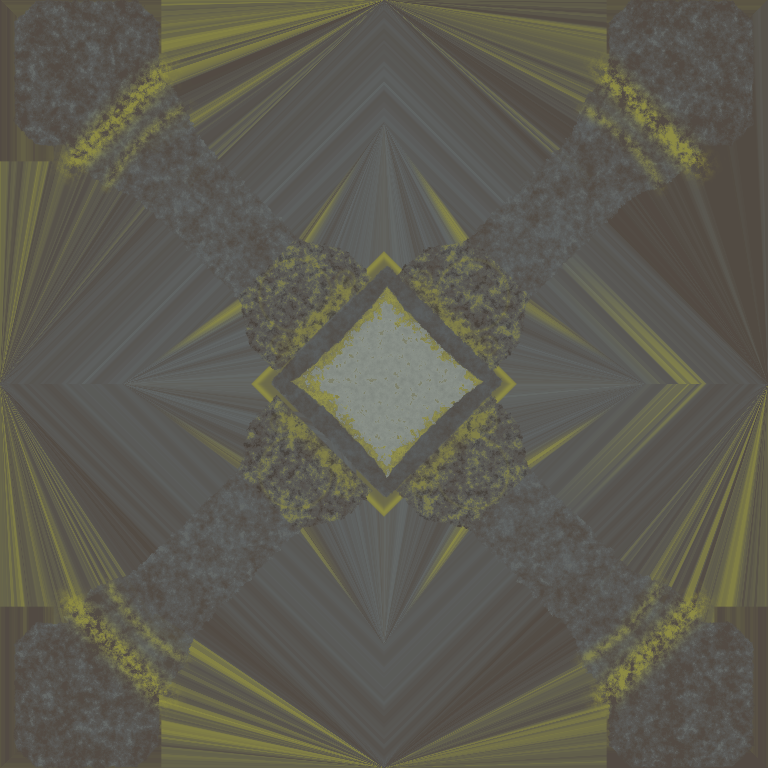
Write a WebGL 1 fragment shader that draws this background.

```glsl
precision highp float;
// Weathered stone cross with a pale central diamond over streaked metal.
uniform vec2 u_resolution;

const vec3 BROWN = vec3(0.320, 0.292, 0.262);
const vec3 SLATE = vec3(0.368, 0.382, 0.382);
const vec3 PALE = vec3(0.430, 0.445, 0.420);
const vec3 OLIVE = vec3(0.425, 0.415, 0.280);
const vec3 YELLOW = vec3(0.575, 0.565, 0.250);
const vec3 GEM = vec3(0.525, 0.550, 0.520);
const vec2 GEM_CENTER = vec2(0.004, 0.003);
const float GEM_RADIUS = 0.125;
const float GEM_CURVE = 0.9; // below 1 the sides bend inward
const float FRAME_RADIUS = 0.152;
const float STAR_TIP = 0.34;
const float STAR_SLOPE = 0.74;
const float ARM_WIDTH = 0.056;
const vec2 BLOCK_CENTER = vec2(0.387, 0.405);
const float BLOCK_SIZE = 0.094;

float hash(vec2 c) { return fract(sin(dot(c, vec2(127.1, 311.7))) * 43758.5); }

vec2 gradient(vec2 c) {
  float turn = hash(c) * 6.2832;
  return vec2(cos(turn), sin(turn));
}

float noise(vec2 p) {
  vec2 i = floor(p), f = p - i, e = vec2(1, 0);
  vec2 w = f * f * f * (f * (f * 6.0 - 15.0) + 10.0);
  float low = mix(dot(gradient(i), f), dot(gradient(i + e), f - e), w.x);
  float high = mix(dot(gradient(i + e.yx), f - e.yx), dot(gradient(i + 1.0), f - 1.0), w.x);
  return mix(low, high, w.y);
}

float fbm(vec2 p) {
  float sum = 0.0, amp = 0.7;
  for (int i = 0; i < 5; i++) {
    sum += amp * noise(p);
    p = mat2(1.6, 1.2, -1.2, 1.6) * p + 3.7;
    amp *= 0.68;
  }
  return sum;
}

// Flat bands of uneven width and tone across t.
float streaks(float t, float seed) {
  float sum = 0.0, amp = 0.42, freq = 14.0;
  for (int i = 0; i < 4; i++) {
    float row = seed + float(i) * 5.3;
    float x = t * freq + 0.8 * noise(vec2(t * freq * 0.7, row));
    float c = floor(x);
    float tone = mix(hash(vec2(c, row)), hash(vec2(c + 1.0, row)), smoothstep(0.75, 1.0, x - c));
    sum += amp * (tone - 0.5);
    freq *= 2.2;
    amp *= 0.85;
  }
  return sum;
}

float bell(float x, float width) { return exp(-x * x / (width * width)); }
float below(float x, float a, float b) { return 1.0 - smoothstep(a, b, x); }
float fill(float d) {
  float px = 1.0 / min(u_resolution.x, u_resolution.y);
  return below(d, -px, px);
}
vec3 rock(float t) { return mix(BROWN, SLATE, clamp(t, 0.0, 1.0)); }
vec3 gold(float t) { return mix(OLIVE, YELLOW, clamp(t, 0.0, 1.0)); }

void main() {
  vec2 p = (gl_FragCoord.xy - 0.5 * u_resolution) / min(u_resolution.x, u_resolution.y);
  vec2 q = abs(p), side = sign(p);
  float far = max(q.x, q.y), near = min(q.x, q.y);
  float diamond = q.x + q.y;
  float along = diamond * 0.7071, across = (far - near) * 0.7071;
  float lateral = step(q.y, q.x), right = step(0.0, p.x) * lateral;
  float seed = dot(side, vec2(3.0, 7.0)) + lateral * 1.7 + 0.37;
  float grain = fbm(p * 28.0), fine = fbm(p * 95.0 + 9.0);
  float patina = clamp(0.45 + grain * 0.7 + fine * 1.2, 0.0, 1.0);

  // Folded chevrons, with yellow seams at the right
  float fold = streaks(diamond, side.y * 3.0 + 0.4);
  vec3 col = rock(0.58 + fold * 1.1);
  col = mix(col, PALE, 0.5 * smoothstep(0.25, 0.6, fold));
  float seam = bell(diamond - 0.4, 0.035) * right * below(near, 0.0, 0.2);
  col = mix(col, YELLOW, 0.65 * seam * smoothstep(0.0, 0.25, fold));

  // Fans from the diamond tips and bands along the border
  float fanAngle = atan(near, max(0.5 - far, 0.0001));
  float fan = streaks(fanAngle * 0.6, seed);
  float shade = right * step(0.0, p.y);
  float gild = smoothstep(0.9, 1.45, fanAngle + fan * 0.9) * (1.0 - 0.95 * shade);
  vec3 outer = rock(0.42 + fan - 0.4 * shade);
  outer = mix(outer, gold(fan * 1.8 - 0.1), gild * clamp(0.6 + fan * 1.3, 0.1, 0.9));
  float border = streaks((0.5 - far) * 2.0, seed + 4.0);
  vec3 edge = mix(BROWN, OLIVE, clamp(0.3 + border * 1.2, 0.0, 1.0));
  outer = mix(outer, edge, fill(0.29 - near) * fill(0.43 - far) * (1.0 - shade));
  col = mix(col, outer, smoothstep(0.485, 0.505, diamond));

  // Four-pointed star, gilt along its rim
  float rayAngle = atan(near, max(STAR_TIP - far, 0.0001));
  float ray = streaks(rayAngle * 0.7, seed + 2.6);
  vec3 star = rock(0.72 + ray);
  star = mix(star, PALE, 0.4 * exp(-rayAngle * 6.0) + 0.2 * smoothstep(0.2, 0.5, ray));
  float rim = bell(rayAngle - 0.6, 0.05) * smoothstep(0.02, 0.09, near);
  star = mix(star, YELLOW, rim * clamp(0.55 + ray, 0.0, 0.9));
  col = mix(col, star, fill((near - STAR_SLOPE * (STAR_TIP - far)) * 0.8));

  // Gilt caps at the frame tips
  float cap = fill(abs(diamond - 0.16) - 0.013) * fill(near - 0.036);
  col = mix(col, gold(bell(diamond - 0.168, 0.006)), cap * 0.85);

  // Diagonal stone arms and cut corner blocks
  vec3 stone = rock(0.6 + grain * 0.8 + fine * 0.75 - smoothstep(0.3, 0.6, along) * 0.26);
  stone = mix(stone, PALE, 0.45 * smoothstep(0.2, 0.65, fine + grain * 0.4));
  float armWidth = ARM_WIDTH + 0.022 * smoothstep(0.39, 0.46, along) + fine * 0.006;
  float arm = fill(across - armWidth) * fill(abs(along - 0.35) - 0.16);
  vec2 b = abs(q - BLOCK_CENTER);
  float block = max(max(b.x, b.y) - BLOCK_SIZE, (b.x + b.y - 0.16) * 0.7071);
  block = max(block, 0.485 - along) + fine * 0.004;
  col = mix(col, stone, max(arm * 0.92, fill(block)));
  float gilt = bell(along - 0.49, 0.016) * below(across, 0.07, 0.12);
  gilt += 0.5 * bell(along - 0.448 + across * across * 2.0, 0.008) * below(across, 0.06, 0.09);
  col = mix(col, YELLOW, clamp(gilt * patina * 1.25, 0.0, 0.85));

  // Ornate pads with scrolls
  float padWidth = mix(0.088, 0.052, smoothstep(0.15, 0.225, along));
  float pad = fill(across - padWidth + fine * 0.005) * fill(abs(along - 0.162) - 0.053);
  float wheel = length(vec2(along - 0.163, across)) - 0.047;
  float scroll = abs(length(vec2(along - 0.131, across - 0.06)) - 0.008) - 0.004;
  float leaf = smoothstep(-0.1, 0.7, grain * 0.7 + fine) * 0.7;
  leaf += bell(along - 0.12, 0.011) * (0.3 + 0.7 * patina) * below(across, 0.045, 0.08);
  leaf += 0.35 * (bell(wheel, 0.002) + bell(scroll, 0.002));
  vec3 padColor = mix(stone, gold(patina * 0.7), min(leaf, 0.85));
  col = mix(col, padColor * (1.0 - 0.15 * smoothstep(0.1, 0.5, -fine)), pad * 0.95);

  // Dark frame around the pale diamond
  vec2 g = abs(p - GEM_CENTER), bent = pow(g, vec2(GEM_CURVE));
  vec3 frame = rock(0.6 + grain * 0.5 + fine * 0.5) * 0.97;
  col = mix(col, frame, fill((g.x + g.y - FRAME_RADIUS) * 0.7071 + fine * 0.003));
  float gem = (pow(bent.x + bent.y, 1.0 / GEM_CURVE) - GEM_RADIUS) * 0.7071;
  float wear = gem + 0.013 + grain * 0.02 + fine * 0.026 - p.x * 0.06;
  vec3 face = mix(GEM * (1.0 + 0.1 * fine), gold(patina), smoothstep(-0.003, 0.006, wear) * 0.85);
  face = mix(face, OLIVE, 0.5 * smoothstep(0.25, 0.5, fine));
  col = mix(col, face, fill(gem + fine * 0.004));

  gl_FragColor = vec4(col, 1.0);
}
```
